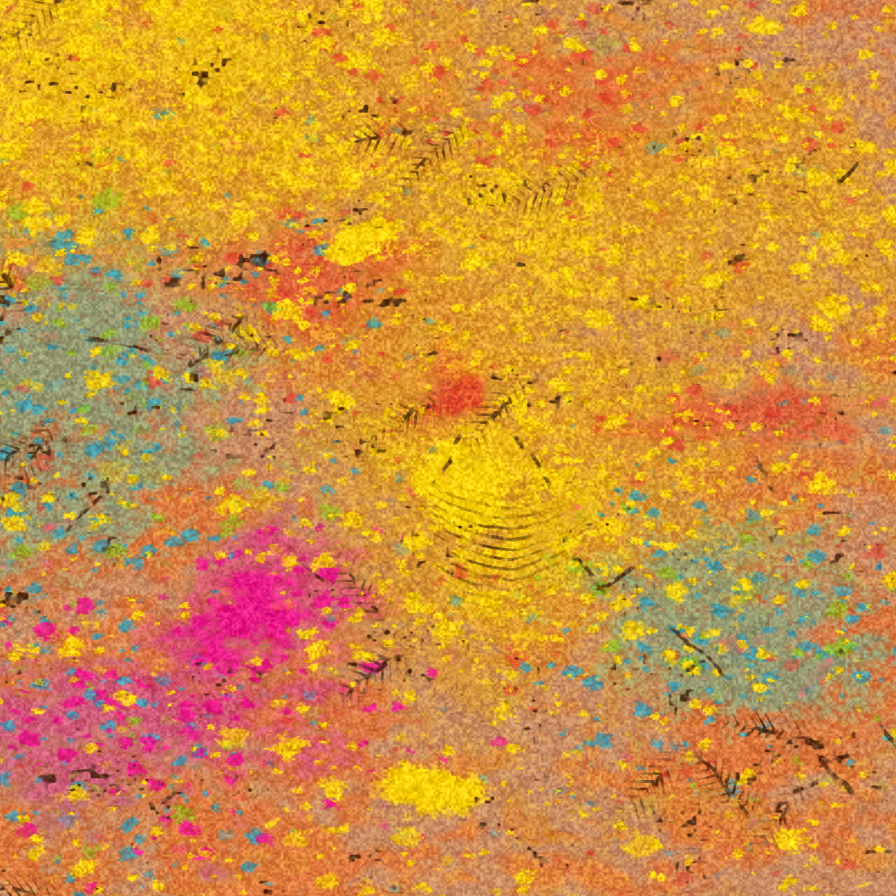
Give the GLSL for this texture, as a Shadertoy shader.

```glsl
float hash(vec2 p) {
    vec3 q = fract(p.xyx * 0.1031);
    q += dot(q, q.yzx + 33.33);
    return fract((q.x + q.y) * q.z);
}

vec2 hash2(vec2 p) {
    return vec2(hash(p + 17.3), hash(p + 71.9));
}

float noise(vec2 p) {
    vec2 i = floor(p), f = fract(p);
    f = f * f * (3.0 - 2.0 * f);
    return mix(mix(hash(i), hash(i + vec2(1, 0)), f.x),
               mix(hash(i + vec2(0, 1)), hash(i + 1.0), f.x), f.y);
}

float fbm(vec2 p) {
    float sum = 0.0, amp = 0.5;
    for (int i = 0; i < 5; i++) {
        sum += amp * noise(p);
        p = mat2(1.6, 1.2, -1.2, 1.6) * p + 5.7;
        amp *= 0.5;
    }
    return sum / 0.97;
}

// Soft elliptical region
float blob(vec2 p, float x, float y, float rx, float ry) {
    vec2 d = (p - vec2(x, y)) / vec2(rx, ry);
    return exp(-dot(d, d));
}

// Ragged powder flecks; share is the fraction of occupied cells
float flecks(vec2 p, float count, float share, float seed) {
    vec2 q = p * count * vec2(0.8, 1.15) + seed * 13.7;
    vec2 cell = floor(q);
    float ragged = (noise(q * 3.5) - 0.5) * 0.4 + (noise(q * 9.0) - 0.5) * 0.25;
    float cover = 0.0;
    for (int y = -1; y <= 1; y++)
    for (int x = -1; x <= 1; x++) {
        vec2 id = cell + vec2(x, y);
        float size = hash(id + 3.1);
        float radius = 0.12 + 0.4 * size * size;
        float d = length(q - id - hash2(id)) + ragged;
        float present = smoothstep(0.0, 0.1, share - hash(id + 9.4));
        cover = max(cover, present * (1.0 - smoothstep(radius - 0.15, radius + 0.12, d)));
    }
    return cover;
}

// Parallel ridges of shoe prints and short broken scratches
float marks(vec2 p) {
    float wobble = fbm(p * 14.0), dark = 0.0;
    float broken = smoothstep(0.35, 0.65, noise(p * 110.0));
    for (int i = 0; i < 36; i++) {
        vec2 id = vec2(i, 4);
        vec2 d = p - hash2(id);
        float a = (hash(id + 2.0) - 0.5) * 2.2;
        d = mat2(cos(a), -sin(a), sin(a), cos(a)) * d;
        float len = 0.015 + 0.04 * hash(id + 6.0);
        float line = 1.0 - smoothstep(0.001, 0.0035, abs(d.y + (wobble - 0.5) * 0.03));
        dark = max(dark, line * broken * (1.0 - smoothstep(len * 0.6, len, abs(d.x))));
        if (i < 18) {
            float ridge = sin((d.x + abs(d.y) * 0.7) * 600.0 + wobble * 9.0);
            dark = max(dark, smoothstep(0.1, 0.8, ridge) * blob(d, 0.0, 0.0, 0.045, 0.016) * (0.3 + 0.7 * broken));
        }
    }
    // Curved central print
    vec2 c = p - vec2(0.53, 0.39);
    float arcs = sin((c.y - c.x * c.x * 4.0 + c.x * 0.25) * 560.0 + wobble * 10.0);
    float print = blob(c, 0.0, 0.0, 0.085, 0.05) * smoothstep(0.35, 0.55, wobble);
    return 0.75 * max(dark, smoothstep(0.2, 0.9, arcs) * print * (0.3 + 0.7 * broken));
}

void mainImage(out vec4 fragColor, in vec2 fragCoord) {
    vec2 p = fragCoord / iResolution.xy;
    vec2 warp = vec2(fbm(p * 7.0), fbm(p * 7.0 + 40.0)) - 0.5;
    vec2 w = p + warp * 0.16, s = p + warp * 0.02;
    float cloud = fbm(w * vec2(6, 11) + 3.0);
    float patches = fbm(w * vec2(11, 20) + 60.0) - 0.5;
    float mottle = fbm(s * vec2(38, 60) + 20.0) - 0.5;
    float grain = noise(p * 400.0) - 0.5;
    float grit = noise(p * 210.0 + 30.0) - 0.5;
    float dust = patches * 1.3 + mottle * 1.2 + grain * 0.3 + grit * 0.2;

    const vec3 yellow = vec3(0.97, 0.81, 0.03), magenta = vec3(0.92, 0.08, 0.53);
    const vec3 blue = vec3(0.17, 0.61, 0.72), green = vec3(0.57, 0.74, 0.1);
    const vec3 red = vec3(0.89, 0.24, 0.18), soil = vec3(0.26, 0.13, 0.05);

    // Where each powder settled
    float yellowArea = max(blob(w, 0.2, 0.93, 0.42, 0.2),
        max(blob(w, 0.6, 0.46, 0.2, 0.18), 0.85 * blob(w, 0.62, 0.76, 0.4, 0.15)));
    float pinkArea = max(blob(w, 0.3, 0.34, 0.13, 0.08), blob(w, 0.17, 0.2, 0.25, 0.13));
    float coolArea = max(blob(w, 0.07, 0.55, 0.25, 0.2),
        max(blob(w, 0.84, 0.29, 0.2, 0.12), 0.7 * blob(w, 0.1, 0.2, 0.2, 0.2)));
    float redArea = max(max(blob(w, 0.32, 0.7, 0.13, 0.06), blob(w, 0.53, 0.56, 0.05, 0.045)),
        max(blob(w, 0.83, 0.51, 0.14, 0.04), 0.7 * blob(w, 0.62, 0.9, 0.25, 0.1)));

    // Stained ground
    vec3 col = mix(vec3(0.79, 0.55, 0.39), vec3(0.87, 0.47, 0.24), smoothstep(0.42, 0.64, cloud + mottle * 0.4));
    col = mix(col, vec3(0.87, 0.61, 0.16), smoothstep(0.1, 0.75, yellowArea + 0.2 + dust * 0.6) * 0.9);
    col = mix(col, vec3(0.54, 0.62, 0.48), smoothstep(0.3, 1.0, coolArea + dust * 0.9) * 0.85);
    col = mix(col, vec3(0.84, 0.3, 0.47), smoothstep(0.25, 0.9, pinkArea + dust * 0.8) * 0.85);
    col = mix(col, vec3(0.88, 0.34, 0.22), smoothstep(0.3, 1.0, redArea + dust * 0.8) * 0.8);
    col = mix(col, vec3(0.93, 0.74, 0.07), smoothstep(0.6, 1.1, yellowArea + dust * 0.9) * 0.85);

    // Scattered flecks
    float breakup = 0.85 + grain * 0.5;
    col = mix(col, red, breakup * flecks(s, 60.0, 0.1 + 0.4 * redArea, 1.0) * 0.75);
    col = mix(col, blue, breakup * flecks(s, 62.0, 0.05 + 0.5 * coolArea, 2.0) * 0.85);
    col = mix(col, green, breakup * flecks(s, 42.0, 0.04 + 0.25 * coolArea, 3.0) * 0.8);
    col = mix(col, magenta, breakup * flecks(s, 48.0, 0.03 + 0.6 * pinkArea, 4.0));
    col = mix(col, yellow, breakup * flecks(s, 85.0, 0.17 + 0.5 * yellowArea, 6.0));
    col = mix(col, yellow, breakup * flecks(s, 36.0, 0.18 + 0.35 * yellowArea, 7.0));

    // Dense heaps
    float heap = max(max(blob(w, 0.5, 0.12, 0.075, 0.038), blob(w, 0.36, 0.71, 0.05, 0.03)),
        blob(w, 0.53, 0.46, 0.06, 0.05));
    col = mix(col, yellow, smoothstep(0.35, 0.7, heap + dust * 0.5));
    col = mix(col, magenta, 0.9 * smoothstep(0.45, 0.9, blob(w, 0.3, 0.33, 0.07, 0.05) + dust * 0.8));
    col = mix(col, red, 0.75 * smoothstep(0.4, 0.9, blob(w, 0.53, 0.56, 0.04, 0.03) + dust * 0.5));

    // Soil crumbs, prints and grain
    float crumbs = smoothstep(0.9, 1.06, noise(s * vec2(150, 190)) * 0.5 + fbm(p * vec2(17, 24) + 9.0) * 0.8);
    col = mix(col, soil, max(crumbs * 0.85, marks(p)));
    col += grain * vec3(0.17, 0.19, 0.14) + grit * vec3(0.1, 0.13, 0.1);
    fragColor = vec4(clamp(col, 0.0, 1.0), 1.0);
}
```
